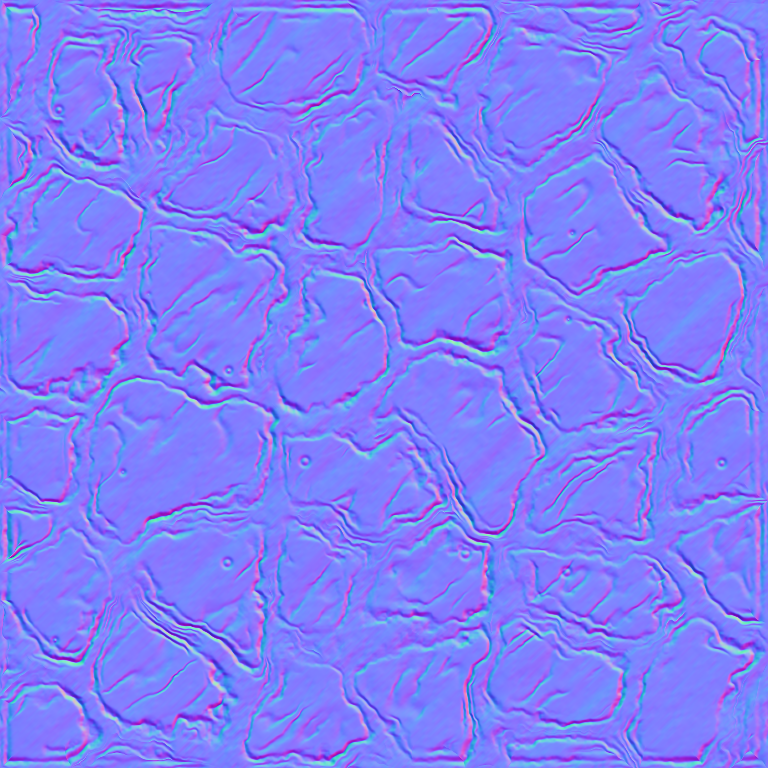
A Shadertoy shader for this texture map:

```glsl
// Tangent-space normal map of an irregular, weathered cobblestone wall.

const float CELLS = 6.0;                    // stones across the canvas
const vec2 ACROSS = vec2(-0.7071, 0.7071);  // direction across the chisel marks

float hash(vec2 p) {
    return fract(sin(dot(p, vec2(127.1, 311.7))) * 43758.5);
}

vec2 hash2(vec2 p) {
    return vec2(hash(p), hash(p + 71.3));
}

float noise(vec2 p) {
    vec2 i = floor(p), f = fract(p);
    vec2 u = f * f * f * (f * (f * 6.0 - 15.0) + 10.0);
    return mix(mix(hash(i), hash(i + vec2(1, 0)), u.x),
               mix(hash(i + vec2(0, 1)), hash(i + vec2(1, 1)), u.x), u.y);
}

float fbm(vec2 p) {
    return (noise(p) * 4.0 + noise(p * 2.1 + 17.0) * 2.0 + noise(p * 4.3 + 53.0)) / 7.0;
}

// Coordinates along and across the chisel marks.
vec2 chisel(vec2 p, vec2 scale) {
    return vec2(dot(p, vec2(0.7071)), dot(p, ACROSS)) * scale;
}

float smoothMin(float a, float b, float k) {
    float h = max(k - abs(a - b), 0.0) / k;
    return min(a, b) - h * h * k * 0.25;
}

float groove(float d, float width) {
    return -exp(-d * d / (width * width));
}

vec2 stoneCenter(vec2 cell) {
    return cell + 0.5 + 0.84 * (hash2(cell) - 0.5);
}

// Rounded cell pattern: x = distance to border, y = stone seed, zw = offset from center.
vec4 stones(vec2 p) {
    vec2 base = floor(p), nearest = base, toNearest = vec2(9);
    for (int y = -1; y <= 1; y++)
    for (int x = -1; x <= 1; x++) {
        vec2 cell = base + vec2(x, y);
        vec2 r = stoneCenter(cell) - p;
        if (dot(r, r) < dot(toNearest, toNearest)) {
            toNearest = r;
            nearest = cell;
        }
    }
    float border = 9.0;
    for (int y = -2; y <= 2; y++)
    for (int x = -2; x <= 2; x++) {
        if (x == 0 && y == 0) continue;
        vec2 r = stoneCenter(nearest + vec2(x, y)) - p;
        border = smoothMin(border, dot(0.5 * (r + toNearest), normalize(r - toNearest)), 0.11);
    }
    return vec4(border, hash(nearest + 5.7), -toNearest);
}

// Sparse small round pits.
float pits(vec2 p, float count) {
    vec2 cell = floor(p * count);
    vec2 center = 0.25 + 0.5 * hash2(cell + 9.0);
    float radius = mix(0.01, 0.05, hash(cell + 3.0)) / count;
    float d = length(fract(p * count) - center) / count - radius;
    return groove(d, 0.003) * step(0.75, hash(cell + 31.0));
}

float height(vec2 p) {
    // Ragged outlines come from a coarse and a fine warp.
    vec2 coarse = vec2(fbm(p * 9.0), fbm(p * 9.0 + 40.0)) - 0.5;
    vec2 fine = vec2(noise(p * 68.0), noise(p * 68.0 + 80.0)) - 0.5;
    vec2 chips = vec2(noise(p * 150.0 + 11.0), noise(p * 150.0 + 60.0)) - 0.5;
    vec2 ragged = 0.008 * fine + 0.003 * chips;
    vec2 w = p + 0.075 * coarse + ragged;

    vec4 stone = stones(w * CELLS);
    float gap = mix(0.008, 0.020, noise(p * 11.0 + 23.0));
    vec2 rim = min(p, 1.0 - p) + 0.5 * ragged;
    float d = min(stone.x / CELLS - gap, min(rim.x, rim.y) - 0.010);
    float inside = smoothstep(-0.006, 0.006, d);

    // Stone outlines, deeper on the lower right, with broken parallel lines.
    float side = dot(normalize(stone.zw + 0.001), -ACROSS);
    float dashes = smoothstep(0.15, 0.65, noise(p * 42.0 + 7.0));
    float depth = (0.2 + 1.3 * noise(p * 19.0 + 61.0)) * (0.9 + 0.3 * side);
    float h = 0.0015 * inside + 0.0044 * depth * mix(0.5, 1.1, dashes) * groove(d, 0.0042);
    float innerLine = smoothstep(0.4, 0.75, noise(p * 17.0 + 97.0)) * dashes;
    float outerLine = smoothstep(0.35, 0.75, noise(p * 17.0 + 143.0)) * dashes;
    h += 0.0028 * innerLine * groove(d - 0.013, 0.0036);
    h += 0.0020 * outerLine * groove(d + 0.010, 0.0034);

    // Worn contours, broad folds and pits on the stone faces.
    float face = smoothstep(0.004, 0.020, d);
    float level = fbm(chisel(p + 0.5 * ragged, vec2(5.0, 13.0)) + stone.y * 50.0);
    float worn = smoothstep(0.2, 0.7, noise(p * 21.0 + 33.0));
    h += 0.0022 * face * worn * groove(abs(level - 0.5) - 0.1, 0.028);
    h += 0.0026 * noise(chisel(p, vec2(12.0, 34.0)) + 19.0);
    h += 0.0020 * face * pits(p, 9.0);

    // Chisel marks and grain, rougher in the mortar.
    float rough = mix(2.0, 1.0, inside);
    h += 0.0007 * rough * noise(chisel(p, vec2(26.0, 75.0)));
    h += 0.0003 * rough * noise(chisel(p, vec2(110.0, 190.0)) + 13.0);
    return h;
}

void mainImage(out vec4 fragColor, in vec2 fragCoord) {
    vec2 uv = fragCoord / iResolution.xy;
    float e = 0.0012;
    float h = height(uv);
    vec2 slope = vec2(height(uv + vec2(e, 0)) - h, height(uv + vec2(0, e)) - h) / e;

    // Relief is stronger across the chisel marks.
    slope += 0.35 * ACROSS * dot(slope, ACROSS);
    vec3 normal = normalize(vec3(-slope * vec2(0.85, 1.0), 1.0));
    fragColor = vec4(normal * 0.5 + 0.5, 1.0);
}
```
